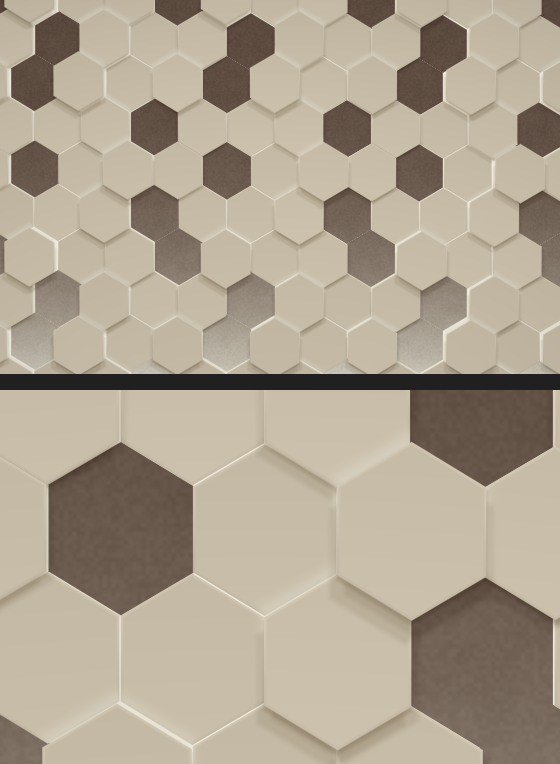
Top, the full canvas; bottom, a detail of the centre.
Give the GLSL for this pattern, as a Shadertoy shader.

```glsl
// Wall of raised cream hexagon tiles with recessed brown panels fading downwards.

// Layout, in canvas heights
const float PITCH = 0.1281;               // distance between columns
const float ROW_PITCH = 0.1150;           // distance between rows
const vec2 ORIGIN = vec2(0.607, 0.543);   // centre of cell (0, 0)
const vec2 EYE = vec2(0.75, 0.53);        // vanishing point of the relief
const float PARALLAX = 0.0063;            // magnification per height step
const float TILT = 0.010;                 // slope of the rows
const float ROW = 0.8660254;              // row step of a unit hexagon grid
// Tile size, in column pitches
const float APOTHEM_LOW = 0.496;
const float APOTHEM_HIGH = 0.507;
const float APOTHEM_PANEL = 0.505;
// Light and colour
const vec3 CREAM = vec3(0.775, 0.735, 0.655);
const vec3 GLOW = vec3(0.87, 0.85, 0.79);
const vec3 WALL = vec3(0.95, 0.93, 0.88);
const vec3 PANEL_DARK = vec3(0.365, 0.295, 0.25);
const vec3 PANEL_PALE = vec3(0.80, 0.78, 0.72);
const vec3 SHADOW = vec3(0.935, 0.925, 0.91);
const vec3 CONTACT = vec3(0.87, 0.85, 0.82);
const float GRAIN = 0.035;
const float TILE_VARIATION = 0.018;
// Heights of the repeating block, 4 columns by 6 rows; 0 is a brown panel
const int TOP_LEVEL = 4;
const int HEIGHTS[24] = int[24](
    4, 1, 2, 0,   0, 3, 1, 2,   0, 4, 1, 3,
    1, 2, 0, 2,   0, 1, 4, 2,   1, 3, 0, 1);

float hash(vec2 p) {
    vec3 v = fract(vec3(p.xyx) * 0.1031);
    v += dot(v, v.yzx + 33.33);
    return fract((v.x + v.y) * v.z);
}

float valueNoise(vec2 p) {
    vec2 i = floor(p), f = fract(p);
    f = f * f * (3.0 - 2.0 * f);
    return mix(mix(hash(i), hash(i + vec2(1, 0)), f.x),
               mix(hash(i + vec2(0, 1)), hash(i + vec2(1, 1)), f.x), f.y);
}

int heightAt(int col, int row) {
    int blockRow = (((4 - row) % 6) + 6) % 6;
    return HEIGHTS[blockRow * 4 + (col & 3)];
}

float hexDistance(vec2 p, float apothem) {
    p = abs(p);
    return max(p.x, 0.5 * p.x + ROW * p.y) - apothem;
}

// Nearest tile of one level: distance, height within the tile, random value
vec3 nearestTile(vec2 q, int level, float apothem) {
    vec3 best = vec3(9.0, 0.0, 0.5);
    int midRow = int(round(q.y / ROW));
    for (int row = midRow - 1; row <= midRow + 1; row++) {
        float stagger = 0.5 * float(row & 1);
        int midCol = int(round(q.x - stagger));
        for (int col = midCol - 1; col <= midCol + 1; col++) {
            if (heightAt(col, row) != level) continue;
            vec2 local = q - vec2(float(col) + stagger, float(row) * ROW);
            float d = hexDistance(local, apothem);
            if (d < best.x) best = vec3(d, local.y, hash(vec2(col, row) + 50.0));
        }
    }
    return best;
}

// Grid coordinates on the plane of a level
vec2 toGrid(vec2 uv, int level) {
    vec2 p = (uv - EYE) / (1.0 + PARALLAX * float(level)) + EYE - ORIGIN;
    p.y += TILT * p.x;
    return p / vec2(PITCH, ROW_PITCH / ROW);
}

float cover(float d, float blur) { return 1.0 - smoothstep(-blur, blur, d); }

void mainImage(out vec4 fragColor, in vec2 fragCoord) {
    vec2 uv = fragCoord / iResolution.y;
    float aa = 0.75 / (iResolution.y * PITCH);
    // Recessed panels between bright side walls
    float fade = pow(clamp(1.0 - uv.y, 0.0, 1.0), 3.0);
    vec3 panel = mix(PANEL_DARK, PANEL_PALE, fade);
    panel += GRAIN * (valueNoise(uv * 260.0) + 0.6 * valueNoise(uv * 35.0) - 0.8);
    float panelMask = cover(nearestTile(toGrid(uv, 0), 0, APOTHEM_PANEL).x, aa);
    vec3 color = mix(WALL, panel, panelMask);
    // Tiles from lowest to highest
    for (int level = 1; level <= TOP_LEVEL; level++) {
        float h = float(level);
        float apothem = mix(APOTHEM_LOW, APOTHEM_HIGH, (h - 1.0) / 3.0);
        vec2 q = toGrid(uv, level);
        vec3 tile = nearestTile(q, level, apothem);
        // Reflected light above, two soft shadows and a contact line below
        if (level > 1) {
            float glow = cover(nearestTile(q - vec2(0.0, 0.06), level, apothem).x, 0.09);
            color = mix(color, GLOW, 0.65 * glow * (1.0 - panelMask));
            for (float side = -1.0; side < 2.0; side += 2.0) {
                vec2 shift = vec2(0.05 * side, 0.035 * h + 0.015 * side);
                float shade = cover(nearestTile(q + shift, level, apothem).x, 0.03);
                color *= mix(vec3(1.0), SHADOW, shade);
            }
            float contact = cover(nearestTile(q + vec2(0.0, 0.03), level, apothem).x, 0.025);
            color *= mix(vec3(1.0), CONTACT, contact);
        }
        // Flat face with a faint gradient and a thin bevel
        vec3 face = CREAM + TILE_VARIATION * (tile.z - 0.5) - 0.02 * tile.y;
        float bevel = smoothstep(-0.03, 0.0, tile.x);
        face += bevel * (0.08 * smoothstep(-0.3, 0.3, tile.y) - 0.03);
        float top = cover(tile.x, aa);
        color = mix(color, face, top);
        panelMask *= 1.0 - top;
    }
    // Gentle falloff towards the corners
    vec2 v = fragCoord / iResolution.xy - 0.5;
    fragColor = vec4(color * (1.01 - 0.12 * dot(v, v)), 1.0);
}
```
